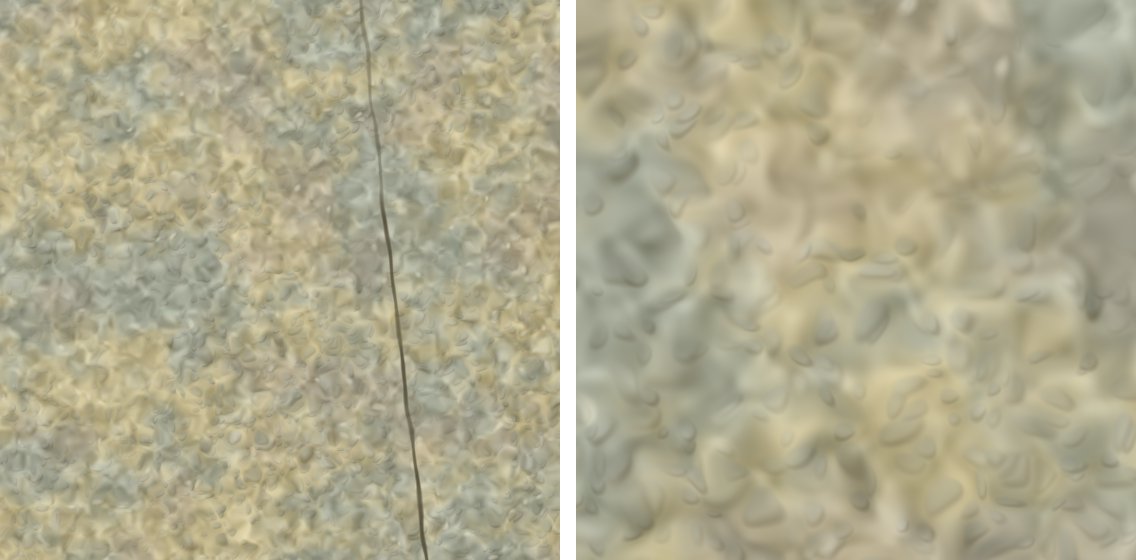
Left: the whole. Right: its middle third, enlarged.
Reproduce this texture procedurally as a Shadertoy shader.

```glsl
const vec3 GREY = vec3(0.615, 0.632, 0.563);
const vec3 SAND = vec3(0.735, 0.690, 0.525);
const vec3 MAUVE = vec3(0.640, 0.595, 0.520);
const vec3 STONE = vec3(0.585, 0.592, 0.535);
const vec3 SHADOW = vec3(0.400, 0.375, 0.290);
const vec3 QUARTZ = vec3(0.900, 0.890, 0.800);
const vec3 CRACK = vec3(0.290, 0.270, 0.190);

float hash(vec2 p) {
    vec3 q = fract(vec3(p.xyx) * 0.1031);
    q += dot(q, q.yzx + 33.33);
    return fract((q.x + q.y) * q.z);
}

vec2 hash2(vec2 p) {
    return vec2(hash(p + 17.3), hash(p + 71.9));
}

float noise(vec2 p) {
    vec2 i = floor(p);
    vec2 f = fract(p);
    f = f * f * (3.0 - 2.0 * f);
    vec2 e = vec2(0.0, 1.0);
    return mix(mix(hash(i), hash(i + e.yx), f.x),
               mix(hash(i + e.xy), hash(i + e.yy), f.x), f.y);
}

float fbm(vec2 p) {
    float sum = 0.0;
    float gain = 0.5;
    for (int k = 0; k < 4; k++) {
        sum += gain * noise(p);
        p = mat2(0.8, 0.6, -0.6, 0.8) * p * 2.03 + 5.7;
        gain *= 0.5;
    }
    return sum / 0.9375;
}

// Soft ellipse with its long side along the axis
float ellipse(vec2 d, vec2 axis, float radius, float blur) {
    vec2 local = vec2(dot(d, axis), 1.4 * dot(d, vec2(-axis.y, axis.x)));
    return 1.0 - smoothstep(radius - blur, radius + blur, length(local));
}

// Scattered rounded grains: x is the body, y the shadow on the lower right
vec2 grains(vec2 p, float density, float size, float blur) {
    vec2 cell = floor(p);
    vec2 result = vec2(0.0);
    for (int y = -1; y <= 1; y++) {
        for (int x = -1; x <= 1; x++) {
            vec2 id = cell + vec2(x, y);
            float present = step(hash(id + 3.1), density);
            float radius = size * mix(0.55, 1.0, hash(id + 9.4));
            float angle = mix(-0.3, 1.7, hash(id + 5.2));
            vec2 axis = vec2(cos(angle), sin(angle));
            vec2 d = p - id - hash2(id);
            float body = ellipse(d, axis, radius, blur);
            float shade = ellipse(d - radius * vec2(0.25, -0.45), axis, radius, blur);
            float strength = present * mix(0.4, 1.0, hash(id + 12.8));
            result = max(result, strength * vec2(body, shade * (1.0 - body)));
        }
    }
    return result;
}

// Thin joint running down the slab, fainter near the top
float crackMask(vec2 uv) {
    float center = 0.762 - 0.117 * uv.y - 0.012 * uv.y * (1.0 - uv.y);
    center += 0.006 * (noise(vec2(uv.y * 22.0, 4.0)) - 0.5);
    float width = mix(0.0025, 0.0045, noise(vec2(uv.y * 35.0, 8.0)));
    float joint = 1.0 - smoothstep(width * 0.3, width * 1.6, abs(uv.x - center));
    float wear = mix(0.55, 1.0, noise(vec2(uv.y * 28.0, 2.0)));
    return joint * wear * mix(0.85, 0.4, smoothstep(0.60, 0.68, uv.y));
}

void mainImage(out vec4 fragColor, in vec2 fragCoord) {
    vec2 uv = fragCoord / iResolution.xy;
    vec2 warp = vec2(noise(uv * 48.0), noise(uv * 48.0 + 31.0)) - 0.5;
    vec2 p = uv + 0.014 * warp;

    // Broad stains of sand, grey and mauve
    float stain = 0.6 * fbm(p * 6.0 + 2.0) + 0.4 * fbm(p * 21.0 + 40.0);
    vec3 color = mix(GREY, SAND, smoothstep(0.34, 0.66, stain));
    color = mix(color, MAUVE, 0.5 * smoothstep(0.50, 0.75, fbm(p * 9.0 + 60.0)));

    // Pebbles and pits at three sizes
    float rough = mix(0.5, 1.0, smoothstep(0.35, 0.65, noise(uv * 5.0 + 14.0)));
    for (int k = 0; k < 3; k++) {
        float scale = 25.0 * pow(1.5, float(k));
        vec2 grain = grains(p * scale + 19.0 * float(k), 0.5, 0.42, 0.13);
        color = mix(color, STONE, 0.42 * rough * grain.x);
        color = mix(color, SHADOW, 0.36 * rough * grain.y);
    }

    // Soft grit, then pale mineral flecks
    color += 0.17 * (noise(p * 50.0 + 7.0) - 0.5);
    color += 0.13 * (noise(p * 95.0 + 23.0) - 0.5) + 0.022;
    float fleck = grains(p * 34.0 + 90.0, 0.10, 0.24, 0.14).x;
    color = mix(color, QUARTZ, 0.55 * fleck);

    color = mix(color, CRACK, crackMask(uv));
    fragColor = vec4(clamp(color, 0.0, 1.0), 1.0);
}
```
